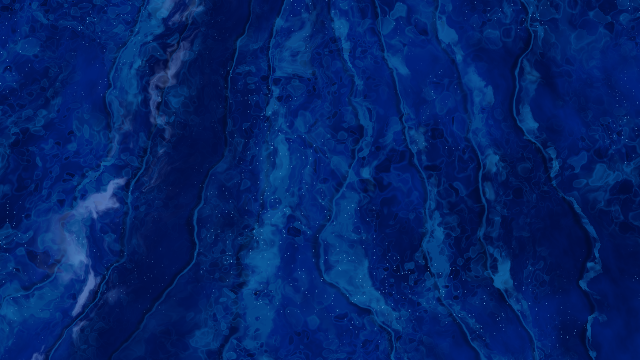
Give the GLSL for this texture, as a WebGL 1 fragment shader.

```glsl
precision highp float;
uniform vec2 u_resolution;

const vec3 NAVY = vec3(0.0, 0.055, 0.28);
const vec3 ROYAL = vec3(0.0, 0.125, 0.48);
const vec3 TEAL = vec3(0.015, 0.265, 0.54);
const vec3 CYAN = vec3(0.07, 0.43, 0.67);
const vec3 PALE = vec3(0.4, 0.54, 0.78);

float hash(vec2 p) {
  vec3 q = fract(vec3(p.xyx) * 0.1031);
  q += dot(q, q.yzx + 33.33);
  return fract((q.x + q.y) * q.z);
}

vec2 hash2(vec2 p) {
  return vec2(hash(p), hash(p + 57.3));
}

float noise(vec2 p) {
  vec2 i = floor(p), f = fract(p);
  f = f * f * (3.0 - 2.0 * f);
  return mix(mix(hash(i), hash(i + vec2(1.0, 0.0)), f.x),
             mix(hash(i + vec2(0.0, 1.0)), hash(i + 1.0), f.x), f.y);
}

float fbm(vec2 p) {
  float sum = 0.0, amp = 0.5;
  for (int i = 0; i < 5; i++) {
    sum += amp * noise(p);
    p = mat2(1.6, 1.2, -1.2, 1.6) * p + 11.7;
    amp *= 0.54;
  }
  return sum * 0.95;
}

// Signed distance to the nearest round cell, and that cell's random id
vec2 cells(vec2 p) {
  vec2 base = floor(p), best = vec2(9.0, 0.0);
  for (int y = -1; y <= 1; y++) {
    for (int x = -1; x <= 1; x++) {
      vec2 c = base + vec2(float(x), float(y));
      float d = length(c + hash2(c) - p) - mix(0.18, 0.52, hash(c + 19.1));
      if (d < best.x) best = vec2(d, hash(c + 83.7));
    }
  }
  return best;
}

// Lightens cell rims and gives each cell a darker or brighter filling
float cellTone(vec2 p, float blur) {
  vec2 c = cells(p);
  float fill = smoothstep(blur, -blur, c.x);
  float rim = smoothstep(0.05 + blur, 0.0, abs(c.x));
  return fill * (c.y - 0.45) * 1.1 + rim * 0.45 - 0.12;
}

// Pours lean right on the left side and left on the right side
float flowCoord(vec2 p) {
  float lean = mix(0.42, -0.24, smoothstep(0.25, 1.25, p.x));
  return p.x - lean * (p.y - 0.5);
}

// x: body of the streams, y: thin veins, z: dark outlines
vec3 streams(float s, float y, float rough, float px) {
  vec3 acc = vec3(0.0);
  for (int i = 0; i < 8; i++) {
    float k = float(i);
    float bend = 0.13 * (noise(vec2(y * 3.2, k * 7.3)) - 0.5)
               + 0.05 * (noise(vec2(y * 10.0, k * 5.1 + 40.0)) - 0.5)
               + 0.015 * (noise(vec2(y * 28.0, k * 4.3 + 60.0)) - 0.5);
    float d = s - 0.22 - k * 0.19 - 0.06 * (hash(vec2(k, 3.0)) - 0.5) - bend;
    float w = 0.006 + 0.05 * pow(noise(vec2(y * 4.0, k * 9.7 + 80.0)), 1.5);
    float thin = step(0.5, k) * step(k, 2.5);
    float body = smoothstep(w, w * 0.6, abs(d + 0.07 * rough)) * (1.0 - 0.85 * thin);
    float edge = abs(d + w + 0.012 * rough);
    float fade = smoothstep(0.15, 0.65, noise(vec2(y * 6.0, k * 3.3 + 20.0)));
    acc.x = max(acc.x, body);
    acc.y = max(acc.y, (0.2 + 0.8 * fade) * smoothstep(0.0018 + px, 0.0006, edge));
    acc.z = max(acc.z, smoothstep(0.012, 0.0, abs(d + w + 0.009)));
  }
  return acc;
}

float stars(vec2 p, float scale, float px) {
  vec2 g = p * scale, i = floor(g);
  vec2 c = 0.25 + 0.5 * hash2(i + 7.0);
  float r = mix(0.0004, 0.0014, hash(i + 31.0));
  float dist = length(fract(g) - c) / scale;
  return step(0.88, hash(i + 71.0)) * smoothstep(r + px * 0.5, r * 0.3, dist);
}

void main() {
  float px = 1.0 / u_resolution.y;
  vec2 p = gl_FragCoord.xy * px;

  // Turbulent marbling domain
  vec2 curl = vec2(fbm(p * 5.0), fbm(p * 5.0 + 31.0)) - 0.5;
  vec2 q = p + 0.09 * curl;
  float s = flowCoord(q);
  vec2 flow = vec2(s, q.y);
  float calm = exp(-pow((s - 0.53) / 0.12, 2.0));
  float rough = fbm(flow * vec2(34.0, 22.0) + 9.0) - 0.5;

  // Deep blue ground with mottling
  float ground = smoothstep(0.32, 0.68, fbm(flow * vec2(4.5, 2.6) + 4.0));
  ground = ground * (1.0 - 0.75 * calm) + 0.9 * rough * (1.0 - 0.6 * calm);
  vec3 col = mix(NAVY, ROYAL, clamp(ground * 0.85 + 0.08, 0.0, 1.0));

  // Teal haze, drawn-out filaments and pebbled cells
  float patchy = smoothstep(0.3, 0.56, fbm(q * 4.0 + 17.0)) * (1.0 - 0.85 * calm);
  float haze = smoothstep(0.42, 0.7, fbm(flow * vec2(17.0, 10.0) + 3.0 * curl));
  float strand = 1.0 - abs(2.0 * fbm(flow * vec2(24.0, 13.0) + 4.0 * curl + 60.0) - 1.0);
  vec2 wobble = vec2(noise(p * 45.0), noise(p * 45.0 + 70.0)) - 0.5;
  float big = cellTone(q * 19.0 + 0.5 * wobble, 0.04 + px * 8.0);
  float small = cellTone(q * 40.0 + 0.8 * wobble, 0.04 + px * 16.0);
  float pebbles = mix(small, big, smoothstep(0.4, 0.6, noise(p * 6.0 + 50.0)));
  float teal = patchy * (0.45 * haze + 0.4 * pow(strand, 12.0) - 0.05 + 0.95 * pebbles);

  // Streams with veins along their edges
  vec3 st = streams(s, q.y, rough, px);
  col *= 1.0 - 0.28 * st.z;
  teal += st.x * (0.22 + 0.5 * haze + 0.6 * pebbles + 0.8 * rough);
  col = mix(col, NAVY * 0.8, clamp(-1.5 * teal, 0.0, 0.8));
  col = mix(col, TEAL, clamp(teal, 0.0, 0.95));
  float core = smoothstep(0.48, 0.68, fbm(flow * 15.0 + 90.0));
  col = mix(col, CYAN, 0.5 * st.x * core);
  col = mix(col, mix(TEAL, CYAN, 0.3), 0.8 * st.y);

  // Pale wisps on the left, bluish ones near the centre
  float cloud = smoothstep(0.52, 0.74, fbm(flow * vec2(15.0, 10.0) + 3.0 * curl + 140.0));
  float left = exp(-pow((s - 0.34) / 0.1, 2.0));
  float middle = exp(-pow((s - 0.8) / 0.1, 2.0));
  col = mix(col, PALE, 0.75 * cloud * left);
  col = mix(col, CYAN, 0.55 * cloud * middle);

  // Scattered glitter
  float glitter = stars(p, 60.0, px) + stars(p + 5.3, 95.0, px);
  glitter *= smoothstep(0.48, 0.66, fbm(p * 5.0 + 200.0)) * (1.0 - 0.6 * calm);
  col = mix(col, vec3(0.4, 0.65, 0.85), clamp(0.75 * glitter, 0.0, 1.0));

  gl_FragColor = vec4(col, 1.0);
}
```
